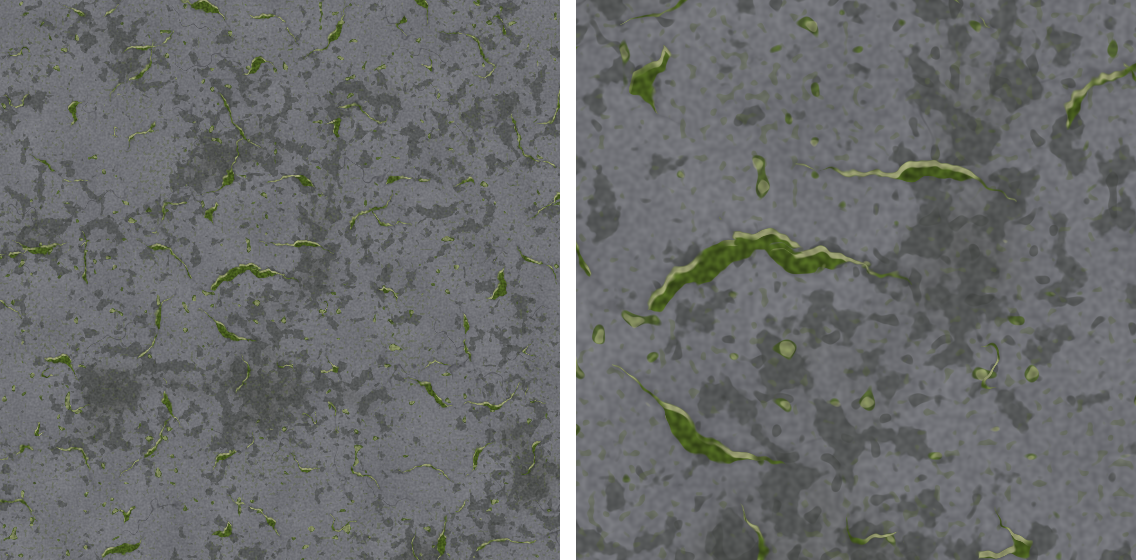
Left, the full canvas; right, a detail of the centre.
Reproduce this texture procedurally as a Shadertoy shader.

```glsl
// Weathered grey concrete with dark stains and mossy cracks edged in pale lichen.

// Integer hash: two random values in 0..1 per lattice cell.
vec2 hash2(vec2 cell) {
    uvec2 v = uvec2(ivec2(cell)) * 1664525u + 1013904223u;
    v.x += v.y * 1664525u;
    v.y += v.x * 1664525u;
    v ^= v >> 16u;
    v.x += v.y * 1664525u;
    v.y += v.x * 1664525u;
    v ^= v >> 16u;
    return vec2(v & 65535u) / 65535.0;
}

float cornerSlope(vec2 cell, vec2 offset) {
    float angle = 6.2832 * hash2(cell).x;
    return dot(vec2(cos(angle), sin(angle)), offset);
}

float gradientNoise(vec2 p) {
    vec2 i = floor(p), f = p - i;
    vec2 u = f * f * f * (f * (f * 6.0 - 15.0) + 10.0);
    vec2 e = vec2(1, 0);
    return mix(mix(cornerSlope(i, f), cornerSlope(i + e, f - e), u.x),
               mix(cornerSlope(i + e.yx, f - e.yx), cornerSlope(i + 1.0, f - 1.0), u.x), u.y);
}

float fbm(vec2 p) {
    float sum = 0.0, amplitude = 1.0;
    for (int i = 0; i < 4; i++) {
        sum += amplitude * gradientNoise(p);
        p = mat2(1.6, 1.2, -1.2, 1.6) * p + 17.3;
        amplitude *= 0.5;
    }
    return sum;
}

vec2 wobble(vec2 p) {
    return vec2(gradientNoise(p), gradientNoise(p + 53.7));
}

// Distance to the nearest crack; one bent, tapering stroke per cell.
float crackDistance(vec2 p) {
    p += 0.016 * wobble(p * 13.0) + 0.007 * wobble(p * 45.0) + 0.003 * wobble(p * 140.0);
    vec2 grid = p * 9.0;
    float nearest = 1.0;
    for (int y = -1; y <= 1; y++)
    for (int x = -1; x <= 1; x++) {
        vec2 id = floor(grid) + vec2(x, y);
        vec2 shape = hash2(id + 71.0);
        float angle = 2.8 * (shape.x - 0.5), c = cos(angle), s = sin(angle);
        vec2 q = mat2(c, -s, s, c) * (grid - id - hash2(id));
        float reach = mix(0.1, 0.64, shape.y);
        float t = clamp(q.x / reach, -1.0, 1.0);
        q.y += 0.09 * sin(3.0 * t + 40.0 * shape.x);
        float swell = smoothstep(0.0, 0.35, gradientNoise(p * 21.0 + id * 3.7));
        float width = (0.016 + 0.062 * swell) * (1.0 - t * t);
        nearest = min(nearest, length(q - vec2(t * reach, 0)) - width);
    }
    float gaps = 0.03 * smoothstep(0.08, 0.35, gradientNoise(p * 33.0 + 9.1));
    return (nearest + gaps) / 9.0;
}

void mainImage(out vec4 fragColor, in vec2 fragCoord) {
    vec2 p = fragCoord / iResolution.y;
    float soft = 0.0006 + 0.5 / iResolution.y;

    // Concrete with faint clouds, pits and hairlines
    float stain = fbm(p * 4.5 + 3.1);
    float grain = gradientNoise(p * 250.0) + 0.6 * gradientNoise(p * 125.0 + 8.4);
    vec3 color = vec3(0.445, 0.45, 0.472) + 0.035 * fbm(p * 11.0 + 40.0);
    float hairline = abs(gradientNoise(p * 10.0 + 0.25 * wobble(p * 45.0)));
    float hairGate = smoothstep(0.05, 0.3, gradientNoise(p * 7.0 + 61.0));
    color *= 1.0 - 0.22 * hairGate * smoothstep(0.025, 0.0, hairline);

    // Broad soft stains, then crisp flaked patches
    color = mix(color, vec3(0.29, 0.295, 0.275), 0.6 * smoothstep(0.12, 0.65, stain));
    float flakes = fbm(p * 36.0 + 12.0) + 0.7 * stain;
    color = mix(color, vec3(0.295, 0.305, 0.3), 0.72 * smoothstep(0.17, 0.34, flakes));
    float pits = gradientNoise(p * 85.0 + 23.0) + 0.35 * stain;
    color = mix(color, vec3(0.27, 0.28, 0.27), 0.6 * smoothstep(0.36, 0.46, pits));

    // Olive dusting
    float dust = gradientNoise(p * 165.0 + 31.0) + 0.3 * gradientNoise(p * 9.0 + 5.0);
    color = mix(color, vec3(0.35, 0.39, 0.25), 0.4 * smoothstep(0.24, 0.42, dust));
    color += 0.06 * grain;

    // Moss filling the cracks, plus scattered tufts
    float crack = crackDistance(p);
    float crackAbove = crackDistance(p + vec2(-0.0008, 0.0036));
    float moss = smoothstep(soft, -soft, crack);
    float tufts = gradientNoise(p * 62.0 + 77.0) + 0.35 * gradientNoise(p * 12.0 + 19.0);
    float tuft = smoothstep(0.45, 0.52, tufts);
    vec3 mossColor = vec3(0.265, 0.345, 0.115) * (1.0 + 0.45 * grain);
    color *= 1.0 - 0.13 * smoothstep(0.006, 0.0, crack);
    color = mix(color, mossColor, max(moss, 0.8 * tuft));

    // Pale lichen along the upper rims
    float rim = moss * smoothstep(-soft, soft, crackAbove);
    rim *= smoothstep(-0.3, 0.05, gradientNoise(p * 55.0 + 90.0));
    float crumbs = smoothstep(0.52, 0.6, tufts + 0.25 * gradientNoise(p * 140.0));
    vec3 lichenColor = vec3(0.62, 0.63, 0.47) * (1.0 + 0.25 * grain);
    color = mix(color, lichenColor, max(0.9 * rim, 0.6 * crumbs));

    fragColor = vec4(color, 1.0);
}
```
